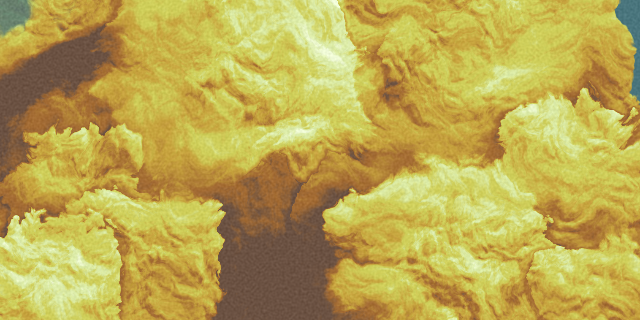
Write a Shadertoy shader that draws this texture.

```glsl
#define PUFF_SCALE 4.2
#define WARP 0.15
#define BULGE 0.42
#define RELIEF 3.3
#define MOTTLE 0.50
#define OCCLUSION 0.12
#define CREST_SHADE 0.26
#define BASE_FADE 0.38
#define SHARP_EDGE 0.005
#define SOFT_EDGE 0.06
#define GRAIN 0.075

const vec3 SHADOW = vec3(0.42, 0.32, 0.26);
const vec3 BROWN  = vec3(0.64, 0.42, 0.20);
const vec3 OCHRE  = vec3(0.78, 0.64, 0.24);
const vec3 YELLOW = vec3(0.81, 0.81, 0.35);
const vec3 PALE   = vec3(0.86, 0.92, 0.65);
const vec3 GLARE  = vec3(0.94, 0.98, 0.84);
const vec3 SKY    = vec3(0.29, 0.46, 0.49);

// Cloud masses from back to front: centre, radius, crown tone
const int MOUND_COUNT = 10;
const vec4 MOUNDS[MOUND_COUNT] = vec4[](
    vec4(1.62, 0.86, 0.42, 0.74), vec4(0.72, 0.78, 0.42, 0.80),
    vec4(1.78, 0.44, 0.25, 0.82), vec4(0.28, 0.33, 0.28, 0.66),
    vec4(0.78, 0.22, 0.27, 0.26), vec4(1.13, 0.34, 0.19, 0.28),
    vec4(0.43, 0.18, 0.27, 0.76), vec4(1.43, 0.20, 0.32, 0.86),
    vec4(1.90, 0.06, 0.20, 0.72), vec4(0.13, 0.07, 0.26, 0.90));

vec2 hashGradient(vec2 cell) {
    vec3 h = fract(cell.xyx * vec3(0.1031, 0.1030, 0.0973));
    h += dot(h, h.yzx + 33.33);
    return 2.0 * fract((h.xx + h.yz) * h.zy) - 1.0;
}

float gradientNoise(vec2 p) {
    vec2 i = floor(p), f = fract(p);
    vec2 u = f * f * f * (f * (f * 6.0 - 15.0) + 10.0);
    vec2 e = vec2(0.0, 1.0);
    float low = mix(dot(hashGradient(i), f),
                    dot(hashGradient(i + e.yx), f - e.yx), u.x);
    float high = mix(dot(hashGradient(i + e.xy), f - e.xy),
                     dot(hashGradient(i + e.yy), f - e.yy), u.x);
    return mix(low, high, u.y);
}

const mat2 OCTAVE = mat2(1.6, 1.2, -1.2, 1.6);

float fbm(vec2 p) {
    float sum = 0.0, amp = 0.6;
    for (int i = 0; i < 5; i++) {
        sum += amp * gradientNoise(p);
        p = OCTAVE * p + 7.3;
        amp *= 0.5;
    }
    return sum;
}

// Rounded puffs parted by sharp creases
float billow(vec2 p) {
    float sum = 0.0, amp = 0.5;
    for (int i = 0; i < 6; i++) {
        sum += amp * abs(gradientNoise(p));
        p = OCTAVE * p + 3.7;
        amp *= 0.52;
    }
    return sum;
}

float glow(vec2 p, vec2 centre, vec2 size) {
    vec2 d = (p - centre) / size;
    return exp(-dot(d, d));
}

vec3 cloudColour(float t) {
    vec3 c = mix(SHADOW, BROWN, smoothstep(0.0, 0.22, t));
    c = mix(c, OCHRE, smoothstep(0.20, 0.47, t));
    c = mix(c, YELLOW, smoothstep(0.43, 0.70, t));
    c = mix(c, PALE, smoothstep(0.70, 0.98, t));
    return mix(c, GLARE, smoothstep(0.98, 1.25, t));
}

void mainImage(out vec4 fragColor, in vec2 fragCoord) {
    vec2 p = fragCoord / iResolution.xy * vec2(2.0, 1.0);
    vec2 q = p + WARP * vec2(fbm(p * 3.5), fbm(p * 3.5 + 19.0));
    float puff = billow(q * PUFF_SCALE);
    float bulge = BULGE * (puff - 0.16);
    float patches = smoothstep(-0.2, 0.3, gradientNoise(p * 3.0 + 5.0));

    // Domed columns, crisp at the crown and melting away below
    float tone = 0.52;
    for (int i = 0; i < MOUND_COUNT; i++) {
        vec4 m = MOUNDS[i];
        vec2 r = q - m.xy;
        float d = length(vec2(r.x, max(r.y, 0.0))) - m.z - bulge;
        float depth = smoothstep(0.0, 1.5, (m.z - r.y) / m.z);
        float edge = mix(SHARP_EDGE, SOFT_EDGE, patches * patches * 0.6)
                   + 0.08 * smoothstep(0.1, 1.0, -r.y / m.z);
        float gap = max(d, 0.0);
        tone -= OCCLUSION * exp(-16.0 * gap)
              + CREST_SHADE * (1.0 - patches) * exp(-50.0 * gap);
        tone = mix(m.w * (1.0 - BASE_FADE * depth), tone, smoothstep(-edge, edge, d));
    }

    // Broad sunlight
    tone += 0.38 * glow(q, vec2(1.00, 0.84), vec2(0.17, 0.26));
    tone += 0.50 * glow(q, vec2(1.60, 0.77), vec2(0.14, 0.07));
    tone += 0.34 * glow(q, vec2(0.95, 0.57), vec2(0.32, 0.05));
    tone += 0.20 * glow(q, vec2(0.20, 0.04), vec2(0.12, 0.08));

    // Slanting shadow on the left and dusk at the edge and the base
    float slant = q.y - 0.70 - 0.50 * q.x - 1.2 * bulge;
    tone -= 0.62 * exp(-slant * slant / 0.013) * (1.0 - smoothstep(0.25, 0.62, q.x));
    tone -= 0.36 * glow(q, vec2(0.0, 0.50), vec2(0.13, 0.16));
    tone -= 0.16 * glow(q, vec2(0.88, 0.10), vec2(0.28, 0.30));

    // Surface relief lit from above, rough in patches and calmer in shadow
    float relief = puff - billow((q + vec2(0.005, 0.013)) * PUFF_SCALE);
    float rough = mix(1.5, 0.6, patches);
    float detail = RELIEF * rough * relief + MOTTLE * fbm(q * 5.0 + 31.0);
    tone += detail * mix(0.3, 1.0, smoothstep(0.12, 0.55, tone));
    vec3 colour = cloudColour(tone);

    // Open sky at the upper corners
    float rightSky = min(q.x - 1.96, q.y - 0.66) - 0.5 * bulge;
    float leftSky = 0.07 - length((q - vec2(0.0, 1.03)) * vec2(0.5, 1.0)) - bulge;
    colour = mix(colour, SKY, smoothstep(-SHARP_EDGE, SHARP_EDGE, rightSky));
    colour = mix(colour, SKY, 0.75 * smoothstep(-0.03, 0.03, leftSky));

    colour += GRAIN * gradientNoise(p * 118.0);
    fragColor = vec4(clamp(colour, 0.0, 1.0), 1.0);
}
```
